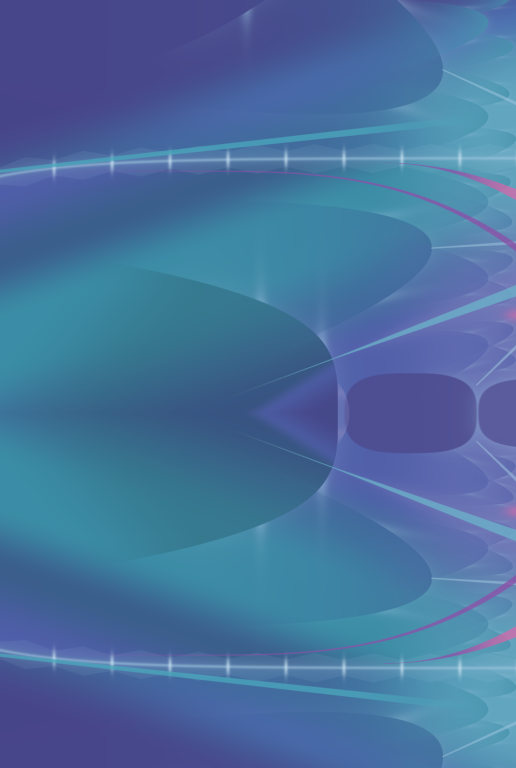
Give the GLSL for this background, as a Shadertoy shader.

```glsl
const vec2 FRAME = vec2(0.672, 1.0);
const float AXIS = 0.462;  // height of the mirror line
const float NOSE = 0.44;   // tip of the central leaf
const vec2 HUB = vec2(0.436, 0.0716);
const float RAY_SLOPE = 0.372;
const float NODE_STEP = 0.0755;
const float NODE_START = 0.297;
const vec3 VIOLET = vec3(0.28, 0.27, 0.54);
const vec3 PERIWINKLE = vec3(0.31, 0.37, 0.66);
const vec3 NAVY = vec3(0.22, 0.33, 0.51);
const vec3 BLUE = vec3(0.25, 0.42, 0.61);
const vec3 TEAL = vec3(0.23, 0.55, 0.65);
const vec3 DULL_TEAL = vec3(0.21, 0.48, 0.56);
const vec3 CYAN = vec3(0.29, 0.66, 0.74);
const vec3 LAVENDER = vec3(0.47, 0.49, 0.73);
const vec3 PALE = vec3(0.62, 0.77, 0.87);
const vec3 MAGENTA = vec3(0.54, 0.32, 0.66);
const vec3 PINK = vec3(0.82, 0.42, 0.67);

float bell(float x, float w) { return exp(-x * x / (w * w)); }

float soft(float dist) {
  float aa = 0.8 / iResolution.y;
  return smoothstep(-aa, aa, dist);
}

float hash(float n) {
  n = fract(n * 0.1031);
  n *= n + 33.33;
  return fract(n * (n + n));
}

// Tapered stroke from a to b
float beam(vec2 p, vec2 a, vec2 b, float wa, float wb) {
  vec2 ab = b - a;
  float t = clamp(dot(p - a, ab) / dot(ab, ab), 0.0, 1.0);
  return soft(mix(wa, wb, t) - length(p - a - ab * t));
}

// Parabolic leaf opening to the left, with a pale outer rim
void petal(inout vec3 col, vec2 p, vec2 nose, float tilt, float curve, float len, vec3 tint) {
  float back = nose.x - p.x;
  float side = p.y - nose.y - tilt * back;
  float dist = (back - curve * side * side) / length(vec2(1.0, 2.0 * curve * side));
  float inside = soft(dist);
  float fade = exp(-max(back, 0.0) / len);
  float rim = exp(min(dist, 0.0) / (0.1 * len));
  float spark = bell(abs(side) - 0.45 * len, 0.06 * len);
  col = mix(col, PALE, (1.0 - inside) * rim * fade * (0.14 + 0.45 * spark));
  col = mix(col, tint, inside * fade * 0.8);
}

// Bands beyond the spine
vec3 outerField(vec2 p) {
  float t = p.y - 0.298 - 0.318 * p.x;
  vec3 col = mix(BLUE, VIOLET, smoothstep(-0.04, 0.08, t));
  col = mix(col, vec3(0.30, 0.41, 0.69), bell(t, 0.035) * smoothstep(0.05, 0.45, p.x) * 0.85);
  col = mix(col, CYAN, smoothstep(0.4, 0.67, p.x) * (1.0 - smoothstep(-0.12, 0.03, t)) * 0.8);
  float edge = 0.46 + 0.078 * pow(max(p.x - 0.17, 0.0) / 0.175, 1.5) - p.y;
  float crescent = soft(edge) * exp(-max(edge, 0.0) / 0.02) * smoothstep(0.17, 0.32, p.x);
  return mix(col, PALE, crescent * (0.1 + 0.45 * bell(p.x - 0.322, 0.007)));
}

// Diagonal bands and the central leaf
vec3 innerField(vec2 p) {
  float v = p.y - 0.35 * p.x;
  vec3 shade = mix(TEAL, vec3(0.23, 0.37, 0.55), smoothstep(0.12, 0.2, v));
  shade = mix(shade, PERIWINKLE, smoothstep(0.2, 0.29, v));
  vec3 col = mix(BLUE, shade, smoothstep(-0.03, 0.06, v));
  col = mix(PERIWINKLE, col, smoothstep(-0.08, -0.01, v));
  float h = p.y / 0.197;
  float dist = (NOSE - 0.3 * pow(h, 3.6) - p.x) / length(vec2(1.0, 5.48 * pow(h, 2.6)));
  float inside = soft(dist);
  float glint = 0.14 + 0.42 * bell(p.x - 0.34, 0.008) + 0.4 * bell(p.x - 0.42, 0.008);
  float rim = (1.0 - inside) * exp(min(dist, 0.0) / 0.018);
  col = mix(col, PALE, rim * glint * smoothstep(0.16, 0.32, p.x));
  vec3 body = mix(DULL_TEAL, shade, smoothstep(0.09, 0.2, v));
  body = mix(NAVY, body, smoothstep(-0.11, 0.05, v));
  float wedge = (p.x - 0.325) * 0.625 - p.y;
  vec3 core = mix(PERIWINKLE, VIOLET, smoothstep(0.0, 0.06, wedge));
  body = mix(body, core, smoothstep(-0.008, 0.015, wedge) * 0.85);
  return mix(col, body, inside * smoothstep(0.08, 0.28, p.x + 0.9 * max(0.16 - p.y, 0.0)));
}

void mainImage(out vec4 fragColor, in vec2 fragCoord) {
  vec2 p = fragCoord / iResolution.xy * FRAME;
  p.y = abs(p.y - AXIS);
  float s = p.y - 0.332 + 0.0234 * exp(-p.x / 0.117);
  vec3 col = mix(innerField(p), outerField(p), smoothstep(-0.012, 0.012, s));

  // Haze toward the right
  vec3 haze = mix(LAVENDER, vec3(0.42, 0.66, 0.76), smoothstep(0.15, 0.31, p.y));
  col = mix(col, haze, smoothstep(0.47, 0.69, p.x) * (1.0 - smoothstep(0.4, 0.54, p.y)) * 0.75);

  // Main leaves, then rows of smaller ones
  petal(col, p, vec2(0.577, 0.447), 0.35, 12.3, 0.15, BLUE);
  petal(col, p, vec2(0.5625, 0.215), -0.19, 21.0, 0.12, BLUE);
  for (int i = 0; i < 15; i++) {
    float k = float(i);
    bool large = i < 5;
    float row = large ? k : 0.5 * k - 2.75;
    vec2 nose = vec2(large ? 0.636 : 0.662 + 0.012 * hash(k + 7.0), 0.089 + row * (0.081 + 0.006 * row));
    vec3 tint = mix(mix(PERIWINKLE, TEAL, smoothstep(0.14, 0.33, nose.y)), haze, 0.25);
    petal(col, p, nose, 0.4 * hash(k) - 0.25, large ? 55.0 : 110.0, large ? 0.05 : 0.03, tint);
  }

  // Violet ovals along the axis
  for (float k = 0.0; k < 2.0; k++) {
    vec2 q = abs(p - vec2(0.535 + 0.174 * k, 0.0)) / vec2(0.086, 0.052 - 0.007 * k);
    float oval = (1.0 - pow(dot(q * q, q), 0.333)) * 0.05;
    col = mix(col, PALE, exp(min(oval, 0.0) / 0.006) * smoothstep(0.53, 0.62, p.x) * 0.22);
    col = mix(col, mix(VIOLET, LAVENDER, 0.12 + 0.2 * k), soft(oval) * soft(p.x - NOSE) * 0.9);
  }
  float lens = soft(0.455 - 9.0 * p.y * p.y - p.x) * soft(p.x - NOSE);
  col = mix(col, LAVENDER, lens * (0.35 + 0.5 * bell(p.y - 0.027, 0.008)));

  // Scallops, thread and bright nodes on the spine
  float cell = abs(fract((p.x - NODE_START) / NODE_STEP + 0.5) - 0.5);
  col = mix(col, PALE, soft(0.01 + 0.018 * cell - abs(s)) * 0.1);
  col = mix(col, PALE, bell(s, 0.0022) * 0.5 + bell(s, 0.009) * 0.12);
  col = mix(col, vec3(0.78, 0.88, 0.94), bell(cell * NODE_STEP, 0.0025) * bell(s, 0.011) * 0.7);

  // Beams and fine rays
  float bar = beam(p, vec2(0.0, 0.315), vec2(0.625, 0.384), 0.002, 0.005);
  col = mix(col, CYAN, bar * (1.0 - smoothstep(0.45, 0.65, p.x)) * 0.75);
  float off = p.y - HUB.y - RAY_SLOPE * (p.x - HUB.x);
  float reach = max(p.x - HUB.x, 0.0);
  col = mix(col, LAVENDER, bell(off, 0.004 + 0.09 * reach) * smoothstep(0.43, 0.55, p.x) * 0.4);
  float ray = soft(0.0006 + 0.027 * reach - abs(off) * 0.937);
  col = mix(col, mix(CYAN, PALE, 0.4), ray * smoothstep(0.28, 0.46, p.x) * 0.75);
  float fine = beam(p, vec2(0.577, 0.447), vec2(0.675, 0.402), 0.0008, 0.002);
  fine += beam(p, vec2(0.5625, 0.215), vec2(0.675, 0.222), 0.0008, 0.002);
  fine += beam(p, vec2(0.621, 0.037), vec2(0.675, 0.089), 0.0008, 0.002);
  col = mix(col, PALE, min(fine, 1.0) * 0.55);

  // Magenta arcs and pink tips
  float bend = max(p.x - 0.26, 0.0);
  float cube = bend * bend * bend;
  float arc = abs(p.y - 0.315 + 1.42 * cube) / length(vec2(1.0, 4.26 * bend * bend));
  col = mix(col, MAGENTA, soft(0.0007 + 0.05 * cube - arc) * smoothstep(0.05, 0.4, p.x) * 0.8);
  float dip = max(p.x - 0.5, 0.0);
  float tip = soft(0.24 * dip * dip - abs(p.y - 0.326 + 1.4 * dip * dip)) * step(0.5, p.x);
  col = mix(col, mix(MAGENTA, PINK, smoothstep(0.58, 0.67, p.x)), tip * 0.8);
  col = mix(col, PINK, bell(p.x - 0.674, 0.016) * bell(p.y - 0.128, 0.008) * 0.65);
  fragColor = vec4(col, 1.0);
}
```
